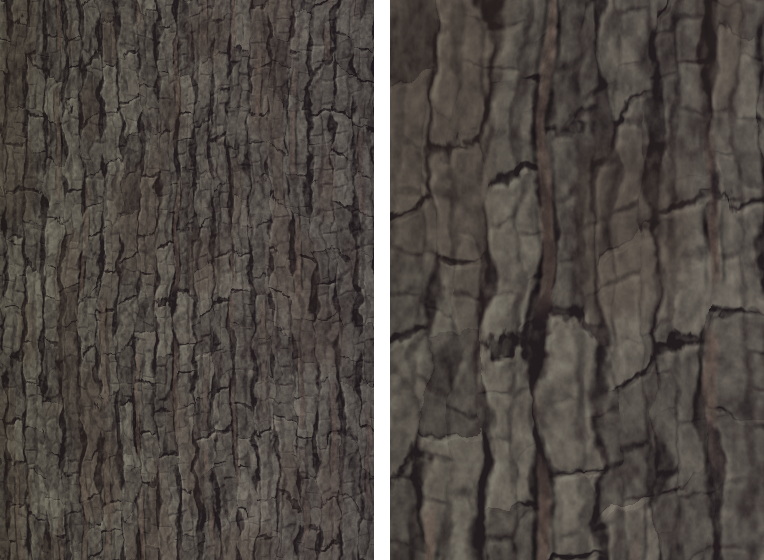
Left: the whole. Right: its middle third, enlarged.
Give the GLSL for this texture, as a Shadertoy shader.

```glsl
const vec3 CREVICE = vec3(0.135, 0.108, 0.116);
const vec3 PALE = vec3(0.455, 0.435, 0.390);
const vec3 INNER = vec3(0.390, 0.325, 0.290);
const vec3 RECESS = vec3(0.265, 0.222, 0.195);

float hash(vec2 p) {
    return fract(sin(dot(p, vec2(127.1, 311.7))) * 43758.5453);
}

float noise(vec2 p) {
    vec2 i = floor(p), f = fract(p);
    f = f * f * (3.0 - 2.0 * f);
    float low = mix(hash(i), hash(i + vec2(1.0, 0.0)), f.x);
    float high = mix(hash(i + vec2(0.0, 1.0)), hash(i + 1.0), f.x);
    return mix(low, high, f.y);
}

float fbm(vec2 p) {
    float sum = 0.0, amp = 0.5;
    for (int i = 0; i < 4; i++) {
        sum += amp * noise(p);
        p = p * 2.03 + 17.3;
        amp *= 0.5;
    }
    return sum / 0.9375;
}

// Slow sideways wander of the grain
vec2 bendGrain(vec2 p) {
    float sway = 0.055 * (noise(p * vec2(3.0, 1.8)) - 0.5);
    float wiggle = 0.014 * (noise(p * vec2(13.0, 9.0) + 5.0) - 0.5);
    return p + vec2(sway + wiggle, 0.0);
}

// Height of upright plates split by furrows and cross cracks
float plates(vec2 p, vec2 count, float gapSize, float seed) {
    p.x += 0.026 * (fbm(p * vec2(38.0, 24.0) + seed) - 0.5);
    float x = p.x * count.x;
    float col = floor(x), fx = fract(x);
    float tilt = hash(vec2(col, seed + 3.0)) - 0.5;
    float y = p.y * count.y + 9.0 * hash(vec2(col, seed)) + 0.6 * tilt * fx;
    y += 1.3 * noise(vec2(p.y * count.y * 0.6, col * 7.3 + seed));
    y += 0.30 * (fbm(p * vec2(50.0, 30.0) + seed) - 0.5);
    float row = floor(y), fy = fract(y);
    vec2 id = vec2(col, row) + seed;

    float side = min(fx, 1.0 - fx) / count.x;
    float end = min(fy, 1.0 - fy) / count.y;
    float sideGap = gapSize * (2.4 * noise(p * vec2(30.0, 19.0) + seed) - 0.95);
    float endGap = gapSize * (1.5 * noise(p * vec2(34.0, 20.0) + 31.0) - 0.65);
    float rise = smoothstep(-0.002, 0.005, side - sideGap);
    rise *= smoothstep(-0.002, 0.004, end - endGap);
    return rise * (0.5 + 0.5 * hash(id));
}

float barkHeight(vec2 p) {
    float large = plates(p, vec2(19.0, 8.0), 0.0075, 1.0);
    float small = plates(p + 0.37, vec2(33.0, 17.0), 0.0050, 47.0);
    float rough = fbm(p * vec2(65.0, 40.0));
    return 0.54 * large + 0.26 * small + 0.36 * rough;
}

// Long thin strips of inner bark: x = strip, y = dark rim
vec2 innerStrips(vec2 p) {
    p.x += 0.007 * (fbm(p * vec2(20.0, 35.0)) - 0.5);
    float x = p.x * 12.0;
    float col = floor(x);
    float y = p.y * 2.6 + 5.0 * hash(vec2(col, 8.0));
    vec2 id = vec2(col, floor(y));
    float centre = mix(0.3, 0.7, hash(vec2(col, 71.0)));
    float d = abs(fract(x) - centre) / 12.0;
    float fy = fract(y);
    float span = smoothstep(0.04, 0.16, fy) * smoothstep(0.0, 0.14, 0.92 - fy);
    span *= step(0.52, hash(id + 13.0));
    span *= smoothstep(0.18, 0.42, noise(p * vec2(20.0, 18.0) + 9.0));
    float halfWidth = 0.0030 + 0.0035 * noise(p * vec2(6.0, 18.0));
    float strip = 1.0 - smoothstep(halfWidth - 0.002, halfWidth + 0.002, d);
    float rim = 1.0 - smoothstep(0.0, 0.004, abs(d - halfWidth - 0.003));
    rim *= smoothstep(0.25, 0.7, noise(p * vec2(90.0, 30.0)));
    return vec2(strip, rim) * span;
}

void mainImage(out vec4 fragColor, in vec2 fragCoord) {
    vec2 uv = fragCoord / iResolution.xy;
    vec2 pos = fragCoord / iResolution.x;
    vec2 p = bendGrain(pos);

    // Relief lit from the upper left
    float height = barkHeight(p);
    float slope = height - barkHeight(p + vec2(-0.004, 0.004));
    float grain = fbm(p * vec2(140.0, 100.0)) - 0.5;
    float patches = fbm(pos * vec2(9.0, 6.0) + 20.0) - 0.5;
    float tone = 0.46 + 1.05 * (height - 0.62) + 0.42 * slope;
    tone += 0.50 * grain + 0.35 * patches;
    vec3 color = mix(CREVICE, PALE, clamp(tone, 0.0, 1.05));

    // Brown hollows and exposed strips
    float hollow = smoothstep(0.58, 0.76, noise(p * vec2(17.0, 5.0) + 60.0));
    color = mix(color, RECESS * (0.7 + 0.6 * tone), 0.40 * hollow);
    vec2 strips = innerStrips(p);
    color *= 1.0 - 0.35 * strips.y;
    color = mix(color, INNER * (0.9 + 0.7 * grain), 0.65 * strips.x);

    // Olive left side, cooler right side, dim trunk edges
    vec3 tint = mix(vec3(1.0, 1.01, 0.97), vec3(1.0, 0.99, 1.04), uv.x);
    float curve = 1.03 - 0.4 * pow(abs(uv.x - 0.5), 2.0);
    fragColor = vec4(color * tint * curve, 1.0);
}
```
